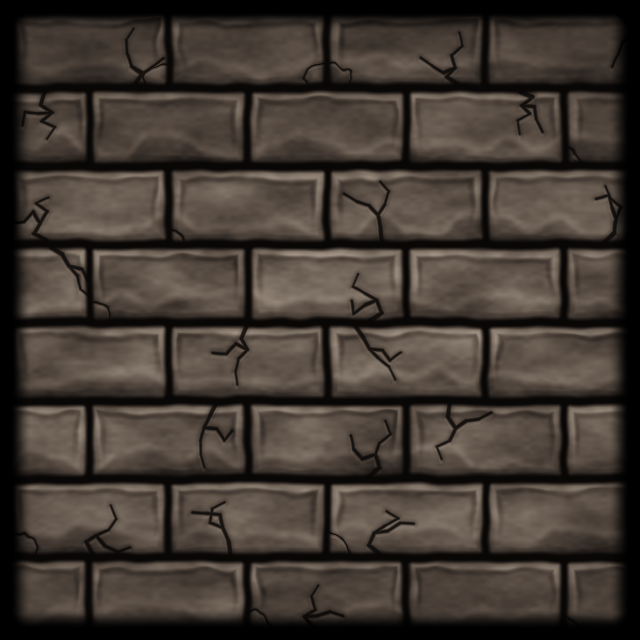
This texture is drawn by a Shadertoy shader. Its source:

```glsl
// A worn wall of bevelled stone bricks in running bond, fading into a black frame.
// Each brick is a rounded box with a lit rim, a recessed face, stretched noise
// for stains, and hashed cracks and chipped corners.

const vec2 WALL_ORIGIN = vec2(0.016, 0.0068);
const vec2 BRICK_PITCH = vec2(0.2475, 0.1222);
const vec2 JOINT_HALF = vec2(0.0035, 0.0050);
const float CORNER_RADIUS = 0.007;
const float EDGE_WOBBLE = 0.0045;
const float RIM_WIDTH = 0.015;
const float CRACK_CHANCE = 0.68;
const float CRACK_WIDTH = 0.0021;
const float CRACK_STEP = 0.021;
const int CRACK_STEPS = 5;
const float CHIP_CHANCE = 0.32;
const float STONE_TONE = 0.60;
const vec3 SHADOW = vec3(0.035, 0.027, 0.024);
const vec3 STONE = vec3(0.33, 0.285, 0.25);
const vec3 HIGHLIGHT = vec3(0.62, 0.565, 0.51);

float hash(vec2 p) {
    vec3 a = fract(vec3(p.xyx) * 0.1031);
    a += dot(a, a.yzx + 33.33);
    return fract((a.x + a.y) * a.z);
}

float noise(vec2 p) {
    vec2 i = floor(p), f = fract(p);
    f = f * f * (3.0 - 2.0 * f);
    return mix(mix(hash(i), hash(i + vec2(1, 0)), f.x),
               mix(hash(i + vec2(0, 1)), hash(i + vec2(1, 1)), f.x), f.y);
}

float fbm(vec2 p) {
    float sum = 0.0, weight = 0.53;
    for (int i = 0; i < 4; i++) {
        sum += weight * noise(p);
        p = p * 2.03 + 17.7;
        weight *= 0.5;
    }
    return sum;
}

float roundedBox(vec2 p, vec2 halfSize, float radius) {
    vec2 d = abs(p) - halfSize + radius;
    return length(max(d, 0.0)) + min(max(d.x, d.y), 0.0) - radius;
}

float segment(vec2 p, vec2 a, vec2 b) {
    vec2 ab = b - a;
    return length(p - a - ab * clamp(dot(p - a, ab) / dot(ab, ab), 0.0, 1.0));
}

// Distance to a tapering, forked random walk that enters from the top or bottom.
float crack(vec2 q, vec2 halfSize, vec2 id) {
    if (hash(id + 3.1) > CRACK_CHANCE) return 1.0;
    float side = hash(id + 5.7) < 0.5 ? -1.0 : 1.0;
    vec2 at = halfSize * vec2(1.5 * hash(id + 9.2) - 0.75, side);
    vec2 fork = at;
    float heading = -1.5708 * side, nearest = 1.0;
    for (int branch = 0; branch < 2; branch++) {
        for (int i = 0; i < CRACK_STEPS - branch * 2; i++) {
            float turn = hash(id * 7.0 + vec2(i, branch * 13)) - 0.5;
            float angle = heading + 2.3 * turn;
            vec2 next = at + CRACK_STEP * vec2(cos(angle), sin(angle));
            float taper = 1.0 - float(i + branch) / float(CRACK_STEPS);
            nearest = min(nearest, segment(q, at, next) - CRACK_WIDTH * taper);
            at = next;
            if (branch == 0 && i == 1) fork = at;
        }
        at = fork;
        heading += hash(id + 6.4) < 0.5 ? 1.3 : -1.3;
    }
    return nearest;
}

// Distance to the curved break around a lower corner.
float chip(vec2 q, vec2 halfSize, vec2 id) {
    if (hash(id + 21.3) > CHIP_CHANCE) return 1.0;
    vec2 corner = halfSize * vec2(hash(id + 2.8) < 0.5 ? -1.0 : 1.0, -1.0);
    float radius = mix(0.018, 0.036, hash(id + 8.6)) + 0.012 * (noise(q * 90.0 + id) - 0.5);
    return abs(length(q - corner) - radius) - 0.0005;
}

void mainImage(out vec4 fragColor, in vec2 fragCoord) {
    vec2 uv = fragCoord / iResolution.xy;
    float pixel = 1.0 / min(iResolution.x, iResolution.y);

    // Brick lookup, with hand-cut edges and alternate rows shifted by half
    vec2 p = uv + EDGE_WOBBLE * (vec2(noise(uv * 32.0), noise(uv * 32.0 + 50.0)) - 0.5);
    vec2 cell = (p - WALL_ORIGIN) / BRICK_PITCH;
    cell.x += 0.5 * mod(floor(cell.y) + 1.0, 2.0);
    vec2 id = floor(cell) + 11.0;
    vec2 q = (fract(cell) - 0.5) * BRICK_PITCH;
    vec2 halfSize = 0.5 * BRICK_PITCH - JOINT_HALF;
    float inside = -roundedBox(q, halfSize, CORNER_RADIUS);
    float height = q.y / halfSize.y;

    // Stained face with a wavy ledge across its lower part
    float stain = fbm(uv * vec2(10.0, 24.0) + id * 3.7);
    float tone = STONE_TONE + 0.12 * (hash(id) - 0.5) + 0.55 * (stain - 0.5);
    float ledge = height + 0.45 + 0.7 * (noise(vec2(q.x * 22.0, 0.0) + id * 5.3) - 0.5);
    tone += 0.10 * exp(-ledge * ledge * 45.0) - 0.10 * (1.0 - smoothstep(-0.25, 0.0, ledge));
    tone += 0.08 * (noise(uv * vec2(90.0, 150.0)) - 0.5);

    // Worn rim, brightest on top, and the groove just inside it
    float rimWidth = RIM_WIDTH * (0.65 + 0.7 * noise(uv * 28.0 + id));
    float rim = 1.0 - smoothstep(rimWidth * 0.6, rimWidth, inside);
    float wear = 0.5 + 0.9 * noise(uv * 40.0 + 9.0);
    float groove = exp(-pow((inside - rimWidth - 0.002) / 0.0045, 2.0));
    tone += rim * wear * mix(-0.10, 0.30, smoothstep(-1.0, 0.8, height));
    tone -= 0.15 * groove * smoothstep(-0.9, 0.3, height);

    // Dark breaks with a lit lower lip
    vec2 above = q + vec2(0.001, 0.0045);
    float breaks = min(crack(q, halfSize, id), chip(q, halfSize, id));
    float lips = min(crack(above, halfSize, id), chip(above, halfSize, id));
    tone += 0.15 * (1.0 - smoothstep(0.0, 0.004, lips));
    tone *= 1.0 - 0.25 * (1.0 - smoothstep(0.0, 0.009, breaks));
    tone *= 0.15 + 0.85 * smoothstep(-0.0005, 0.0014 + pixel, breaks);

    // Joints, overall shading and palette
    tone *= smoothstep(-0.002, 0.005 + pixel, inside) * (0.7 + 0.3 * smoothstep(0.0, 0.014, inside));
    vec2 c = uv - vec2(0.5, 0.47);
    tone *= 1.06 - 0.9 * dot(c * c, vec2(0.8, 1.35));
    vec3 color = mix(SHADOW, STONE, clamp(2.0 * tone, 0.0, 1.0));
    color = mix(color, HIGHLIGHT, clamp(2.0 * tone - 1.0, 0.0, 1.0));

    // Soft black frame
    float frame = roundedBox(uv - 0.5, vec2(0.478), 0.025);
    color *= 1.0 - smoothstep(-0.028, 0.006, frame);
    fragColor = vec4(color, 1.0);
}
```
